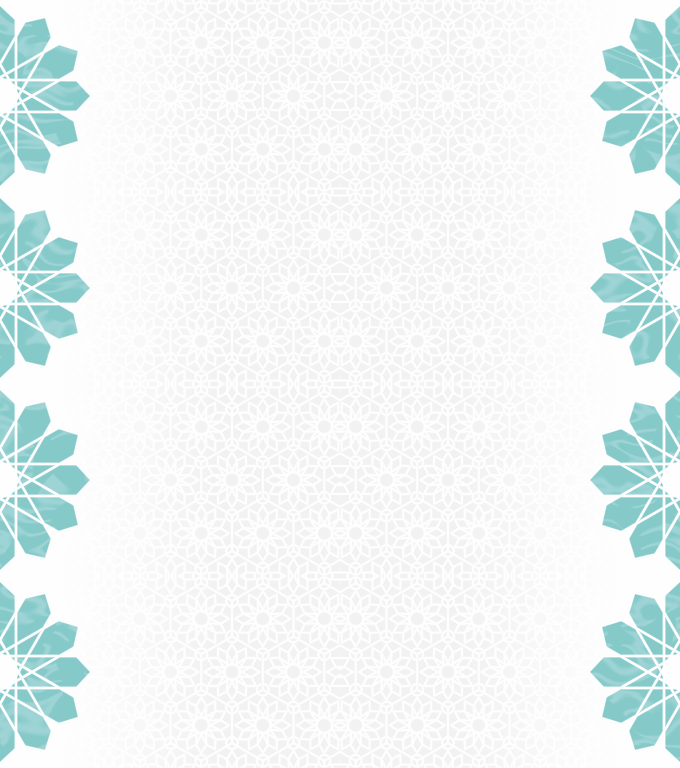
Reproduce this pattern procedurally as a Shadertoy shader.

```glsl
const float PI = 3.14159265;
const vec3 PAPER = vec3(0.995);
const vec3 LATTICE_GRAY = vec3(0.948);
const vec3 TEAL = vec3(0.52, 0.79, 0.79);
const vec3 PALE_TEAL = vec3(0.62, 0.83, 0.835);

// Gradient noise
vec2 hashGradient(vec2 cell) {
    float h = fract(sin(dot(cell, vec2(127.1, 311.7))) * 4375.85);
    return vec2(cos(2.0 * PI * h), sin(2.0 * PI * h));
}

float gradientNoise(vec2 p) {
    vec2 i = floor(p), f = fract(p);
    vec2 u = f * f * (3.0 - 2.0 * f);
    vec2 e = vec2(1.0, 0.0);
    float low = mix(dot(hashGradient(i), f), dot(hashGradient(i + e), f - e), u.x);
    float high = mix(dot(hashGradient(i + e.yx), f - e.yx),
                     dot(hashGradient(i + 1.0), f - 1.0), u.x);
    return mix(low, high, u.y);
}

// Geometry helpers
float coverage(float d, float pixel) {
    return 1.0 - smoothstep(-0.75 * pixel, 0.75 * pixel, d);
}

float segmentDistance(vec2 p, vec2 a, vec2 b) {
    vec2 ab = b - a;
    return length(p - a - ab * clamp(dot(p - a, ab) / dot(ab, ab), 0.0, 1.0));
}

vec2 foldSectors(vec2 p, float count) {
    float sector = 2.0 * PI / count;
    float angle = mod(atan(p.y, p.x) + 0.5 * sector, sector) - 0.5 * sector;
    return length(p) * vec2(cos(angle), abs(sin(angle)));
}

vec2 nearestTriangular(vec2 p, float side) {
    vec2 period = side * vec2(1.0, sqrt(3.0));
    vec2 a = mod(p + 0.5 * period, period) - 0.5 * period;
    vec2 b = mod(p, period) - 0.5 * period;
    return dot(a, a) < dot(b, b) ? a : b;
}

// Outlines of small twelve-petal stars on a triangular lattice
float latticeLines(vec2 p, float side) {
    vec2 local = nearestTriangular(p, side);
    vec2 petal = foldSectors(local, 12.0) / side;
    vec2 corner = foldSectors(local.yx, 6.0) / side;
    vec2 cell = foldSectors(local, 6.0) / side;
    vec2 shoulder = 0.325 * vec2(cos(PI / 12.0), sin(PI / 12.0));
    float d = segmentDistance(petal, vec2(0.15, 0.0), shoulder);
    d = min(d, segmentDistance(petal, shoulder, vec2(0.45, 0.0)));
    d = min(d, abs(length(petal) - 0.128) - 0.007);
    d = min(d, abs(length(corner - vec2(1.0 / sqrt(3.0), 0.0)) - 0.095));
    d = min(d, abs(cell.x - 0.5));
    return (d - 0.019) * side;
}

// Large rosette: twelve pointed strips, cut by their own edge lines
float rosetteShape(vec2 p, float radius, float halfWidth) {
    vec2 q = foldSectors(p, 12.0);
    vec2 tipNormal = normalize(vec2(1.07, 1.0));
    return max(q.y - halfWidth, dot(q - vec2(radius, 0.0), tipNormal));
}

float rosetteCuts(vec2 p, float halfWidth, float thickness) {
    float cut = 1.0;
    float hole = 0.0;
    for (int i = 0; i < 6; i++) {
        float angle = float(i) * PI / 6.0;
        float across = abs(dot(p, vec2(cos(angle), sin(angle))));
        cut = min(cut, abs(across - halfWidth));
        hole = max(hole, across);
    }
    return min(cut - thickness, hole - halfWidth);
}

// Flowing pale strokes inside the petals
vec3 petalColor(vec2 p, float pixel) {
    vec2 bend = vec2(gradientNoise(p * 16.0), gradientNoise(p * 16.0 + 31.0));
    vec2 q = p + 0.035 * bend;
    float strokes = abs(gradientNoise(q * vec2(18.0, 52.0))) - 0.10;
    float patches = gradientNoise(p * 26.0 + 9.0) + 0.12;
    float soft = 40.0 * pixel + 0.02;
    float mask = (1.0 - smoothstep(-soft, soft, strokes))
               * smoothstep(-0.04, 0.04, patches);
    return mix(TEAL, PALE_TEAL, mask);
}

void mainImage(out vec4 fragColor, in vec2 fragCoord) {
    float pixel = 1.0 / iResolution.y;
    vec2 p = fragCoord * pixel;
    float width = iResolution.x * pixel;
    float sideDistance = min(p.x, width - p.x);
    float rowOffset = mod(p.y, 0.25) - 0.125;

    // Mirrored lattice, fading toward both sides
    vec2 mirrored = vec2(abs(p.x - 0.5 * width), abs(rowOffset));
    float lines = latticeLines(mirrored - vec2(0.0605, 0.0), 0.0801);
    float fade = smoothstep(0.06, 0.31, sideDistance);
    float gray = (1.0 - coverage(lines, pixel)) * fade;
    vec3 color = mix(PAPER, LATTICE_GRAY, gray);

    // Half rosettes along both sides
    vec2 rosette = vec2(sideDistance, rowOffset);
    float shape = rosetteShape(rosette, 0.117, 0.0208);
    float cuts = rosetteCuts(rosette, 0.0208, 0.0018);
    float teal = coverage(shape, pixel) * (1.0 - coverage(cuts, pixel));
    color = mix(color, petalColor(p, pixel), teal);

    fragColor = vec4(color, 1.0);
}
```
